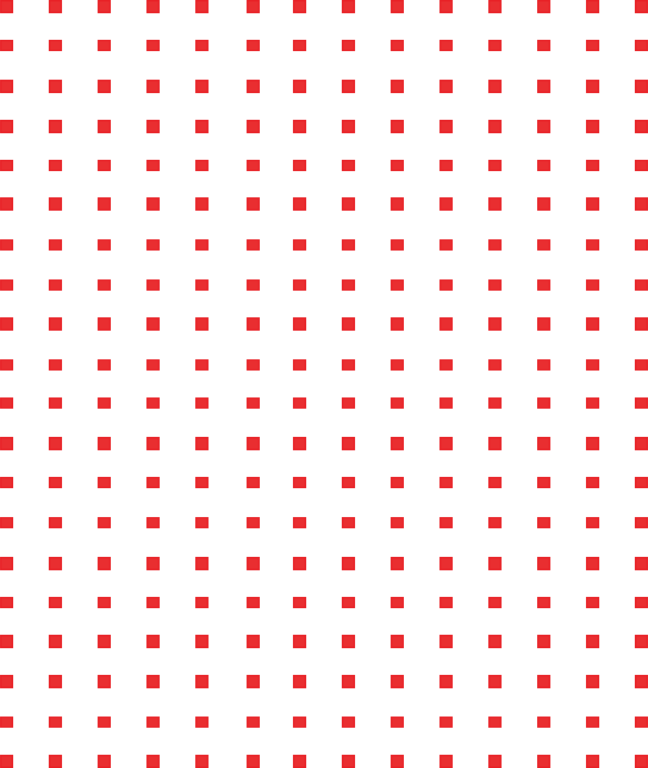
A WebGL 2 fragment shader for this pattern:

```glsl
#version 300 es
precision highp float;
// Red rectangular marks on white: 14 columns by 20 rows, the outer marks
// touching the canvas edges. Each pixel finds its nearest mark by rounding;
// rows alternate irregularly between two heights and sit slightly off grid.

uniform vec2 u_resolution;
out vec4 outColor;

const vec3 PAPER = vec3(1.0);
const vec3 RED_CORE = vec3(0.915, 0.18, 0.19);
const vec3 RED_RIM = vec3(0.91, 0.13, 0.15);

const vec2 COUNT = vec2(14.0, 20.0);
const vec2 MARGIN = vec2(0.0101, 0.0085);   // centre of the first mark
const vec2 TALL_HALF = vec2(0.0102, 0.0087);
const float SHORT_HALF = 0.0073;
const int TALL_ROWS = 301;                  // bits 0, 2, 3, 5 and 8
const int SHIFTED_COLUMN = 5;

// Small vertical drift of each row, in hundredths of the row pitch.
const int ROW_DRIFT[20] = int[20](
  0, -2, 1, 2, 0, -3, 0, 1, -1, 2, -2, 0, -2, -1, 2, 0, -2, -1, 1, 0);

// Row heights mirror about the middle, so only the folded index is looked up.
float markHalfHeight(int row, int rowCount) {
  int folded = min(row, rowCount - 1 - row);
  return ((TALL_ROWS >> folded) & 1) == 1 ? TALL_HALF.y : SHORT_HALF;
}

// Offset of the mark centre from its regular position, in pitches.
vec2 markDrift(ivec2 cell) {
  float across = cell.x == SHIFTED_COLUMN ? 0.05 : 0.0;
  return vec2(across, 0.01 * float(ROW_DRIFT[cell.y]));
}

// Antialiased coverage of a box; soft is the edge width on each axis.
float boxCoverage(vec2 offset, vec2 halfSize, vec2 soft) {
  vec2 inside = clamp((halfSize - abs(offset)) / soft + 0.5, 0.0, 1.0);
  return inside.x * inside.y;
}

void main() {
  // Canvas fractions, with rows counted from the top.
  vec2 uv = gl_FragCoord.xy / u_resolution;
  uv.y = 1.0 - uv.y;
  vec2 pixel = 1.0 / u_resolution;

  // Nearest mark.
  vec2 pitch = (1.0 - 2.0 * MARGIN) / (COUNT - 1.0);
  vec2 cell = clamp(round((uv - MARGIN) / pitch), vec2(0.0), COUNT - 1.0);
  ivec2 index = ivec2(cell);
  vec2 offset = uv - MARGIN - (cell + markDrift(index)) * pitch;
  vec2 halfSize = vec2(TALL_HALF.x, markHalfHeight(index.y, int(COUNT.y)));

  // Fill with a slightly deeper rim.
  float mark = boxCoverage(offset, halfSize, 1.2 * pixel);
  float core = boxCoverage(offset, halfSize * 0.75, halfSize * 0.3);
  vec3 ink = mix(RED_RIM, RED_CORE, core);
  outColor = vec4(mix(PAPER, ink, mark), 1.0);
}
```
